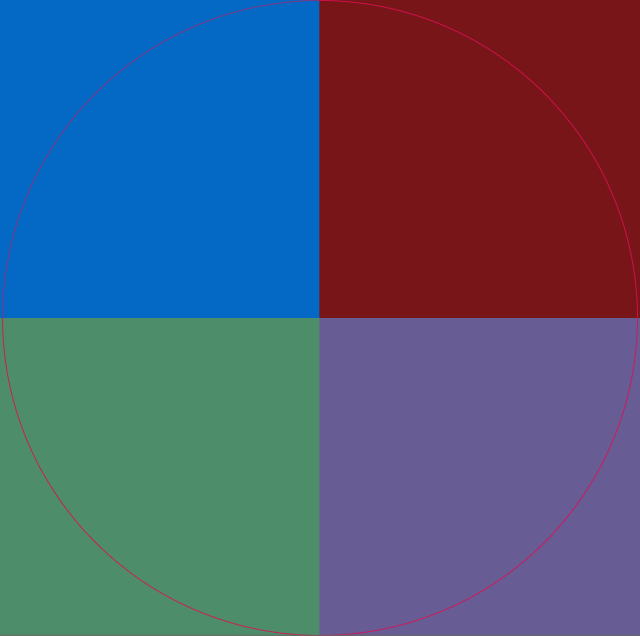
Write a WebGL 1 fragment shader that draws this background.

```glsl
precision highp float;

uniform vec2 u_resolution;

// Antialiased step from 0 to 1 around zero
float softStep(float distance, float pixel) {
  return clamp(distance / pixel + 0.5, 0.0, 1.0);
}

void main() {
  float pixel = 1.0 / u_resolution.y;
  vec2 p = (gl_FragCoord.xy - 0.5 * u_resolution) * pixel;

  // Four flat quadrants
  vec3 blue = vec3(0.016, 0.412, 0.773);
  vec3 maroon = vec3(0.467, 0.082, 0.094);
  vec3 green = vec3(0.302, 0.553, 0.412);
  vec3 violet = vec3(0.404, 0.361, 0.580);
  float right = softStep(p.x + 0.001, pixel);
  float top = softStep(p.y, pixel);
  vec3 color = mix(mix(green, violet, right), mix(blue, maroon, right), top);

  // Thin ring touching the top and bottom, fainter over the blue
  float ringDistance = abs(length(p) - 0.4992);
  float ring = softStep(0.00075 - ringDistance, pixel);
  float strength = mix(0.9, 0.6, top * (1.0 - right));
  color = mix(color, vec3(0.86, 0.06, 0.32), ring * strength);

  // Grey hairline along the bottom edge
  float hairline = softStep(-0.498 - p.y, pixel);
  color = mix(color, vec3(0.41, 0.41, 0.39), 0.7 * hairline);

  gl_FragColor = vec4(color, 1.0);
}
```
